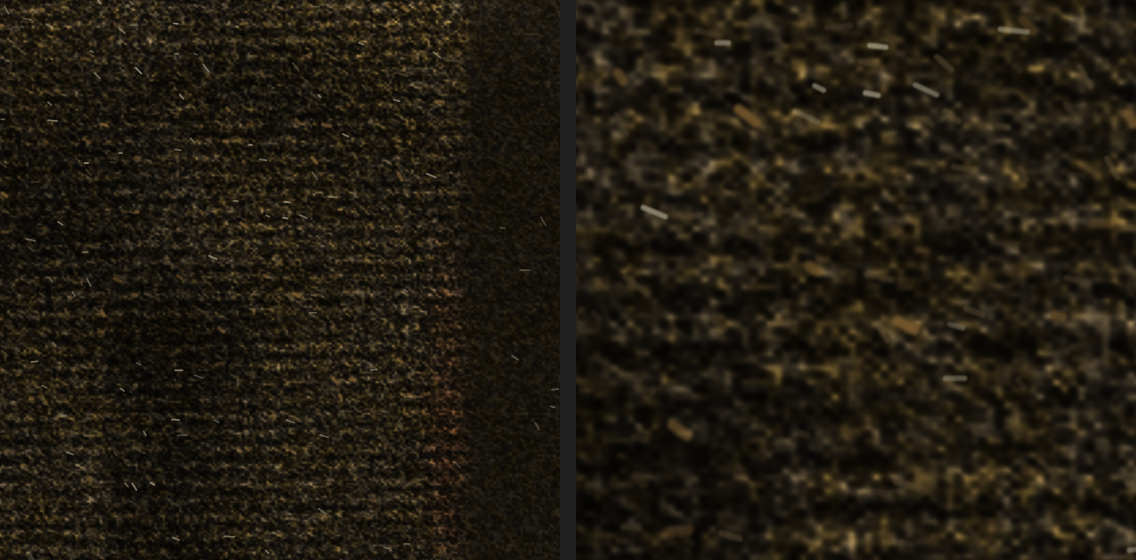
Left, the full canvas; right, a detail of the centre.
A WebGL 1 fragment shader for this texture:

```glsl
precision highp float;
// Dark, worn woven cloth with fine horizontal ribs, mottled grain and slanted flecks.
uniform vec2 u_resolution;

#define ROWS 33.0          // ribs over the canvas height
#define MEDIAN 0.106       // typical brightness
#define CONTRAST 0.43      // spread of the brightness
#define GRAIN 0.95         // strength of the mottling
#define RIB 0.62           // strength of the ribs
#define SLANT -0.55        // angle of grain and flecks, radians
#define GOLD vec3(0.50, 0.37, 0.19)
#define PALE vec3(0.62, 0.59, 0.50)
#define STRAW vec3(0.34, 0.28, 0.19)

float hash(vec2 p) {
  vec3 q = fract(vec3(p.xyx) * 0.1031);
  q += dot(q, q.yzx + 33.33);
  return fract((q.x + q.y) * q.z);
}

float noise(vec2 p) {
  vec2 cell = floor(p), f = fract(p);
  f = f * f * (3.0 - 2.0 * f);
  float low = mix(hash(cell), hash(cell + vec2(1.0, 0.0)), f.x);
  float high = mix(hash(cell + vec2(0.0, 1.0)), hash(cell + 1.0), f.x);
  return mix(low, high, f.y);
}

vec2 rotate(vec2 p, float angle) {
  float c = cos(angle), s = sin(angle);
  return vec2(c * p.x + s * p.y, c * p.y - s * p.x);
}

// Soft slanted strokes, at most one per cell; size = half length, half width.
float flecks(vec2 p, float cells, float seed, float density, vec2 size, float jitterY) {
  vec2 home = floor(p * cells);
  float mask = 0.0;
  for (int j = -1; j <= 1; j++) {
    for (int i = -1; i <= 1; i++) {
      vec2 cell = home + vec2(float(i), float(j));
      vec2 key = cell + seed;
      vec2 offset = vec2(hash(key + 3.7), 0.5 + jitterY * (hash(key + 9.2) - 0.5));
      float angle = SLANT + 1.3 * (hash(key + 15.4) - 0.45);
      vec2 d = rotate(p - (cell + offset) / cells, angle);
      float reach = size.x * (0.35 + hash(key + 21.8));
      d.x -= clamp(d.x, -reach, reach);
      float stroke = 1.0 - smoothstep(0.25 * size.y, 1.5 * size.y, length(d));
      float present = step(hash(key + 31.1), density);
      mask = max(mask, stroke * present * (0.35 + 0.65 * hash(key + 40.6)));
    }
  }
  return mask;
}

// Smooth bump around a centre.
float blot(vec2 p, vec2 centre, vec2 radius) {
  vec2 d = (p - centre) / radius;
  return exp(-dot(d, d));
}

void main() {
  vec2 uv = gl_FragCoord.xy / u_resolution;

  // Cloth coordinates: ribs that sag and wander a little
  vec2 cloth = uv;
  cloth.y += 0.010 * (noise(uv * vec2(4.0, 6.0)) - 0.5) - 0.012 * uv.x * uv.x;

  // Broad light and shade
  float edge = smoothstep(0.81, 0.87, uv.x + 0.02 * noise(uv * 9.0));
  float top = smoothstep(0.82, 1.0, uv.y);
  float column = smoothstep(0.17, 0.22, uv.x) * (1.0 - smoothstep(0.30, 0.50, uv.x))
               * (1.0 - smoothstep(0.38, 0.54, uv.y));
  float shade = 0.28 + 0.9 * (noise(uv * 5.0 + 7.0) - 0.5) + 0.55 * top;
  shade -= 1.15 * column + 0.95 * blot(uv, vec2(0.02, 0.60), vec2(0.20, 0.15));
  shade -= 0.5 * blot(uv, vec2(0.48, 0.85), vec2(0.13, 0.07));
  shade = mix(shade, -0.45 + 0.6 * top, edge);

  // Ribs, broken along their length, and slanted grain
  float rib = -cos(6.28318 * cloth.y * ROWS);
  rib *= RIB * (0.35 + 1.3 * noise(cloth * vec2(22.0, ROWS))) * (1.0 - 0.85 * edge);
  vec2 slanted = rotate(uv, SLANT) + 2.0;
  float grain = noise(slanted * vec2(110.0, 185.0)) + noise(uv * vec2(205.0, 230.0) + 50.0) - 1.0;
  grain *= 3.6 * GRAIN * (1.0 - 0.45 * edge);
  float light = MEDIAN * exp(CONTRAST * (shade + rib + grain));

  // Olive-gold to grey tint, with a rusty seam before the plain edge
  float hue = smoothstep(0.25, 0.75, 0.65 * noise(uv * 95.0 + 31.0) + 0.35 * noise(uv * 12.0));
  vec3 tint = mix(vec3(1.0, 0.80, 0.40), vec3(1.0, 0.86, 0.62), hue);
  float seam = blot(uv, vec2(0.80, 0.22), vec2(0.035, 0.30));
  tint = mix(tint, vec3(1.22, 0.72, 0.42), 0.75 * seam * (0.5 + 0.5 * smoothstep(-0.3, 0.4, rib)));
  vec3 color = light * tint;

  // Flecks: dull straw on the ribs, rounder gold ones, thin pale scratches
  float bare = (1.0 - 0.85 * edge) * (1.0 - 0.55 * column);
  float straw = flecks(cloth, ROWS, 11.0, 0.42, vec2(0.0055, 0.0021), 0.5);
  float gold = flecks(cloth, ROWS, 83.0, 0.075, vec2(0.0050, 0.0034), 0.3);
  float paleShare = 0.07 + 0.25 * top * (1.0 - smoothstep(0.2, 0.5, uv.x));
  float pale = flecks(uv, 31.0, 157.0, paleShare, vec2(0.0065, 0.0018), 1.0);
  color = mix(color, STRAW, 0.60 * straw * bare);
  color = mix(color, GOLD, 0.85 * gold * bare);
  color = mix(color, PALE, 0.85 * pale * (1.0 - 0.4 * edge));

  gl_FragColor = vec4(clamp(color, 0.0, 1.0), 1.0);
}
```
